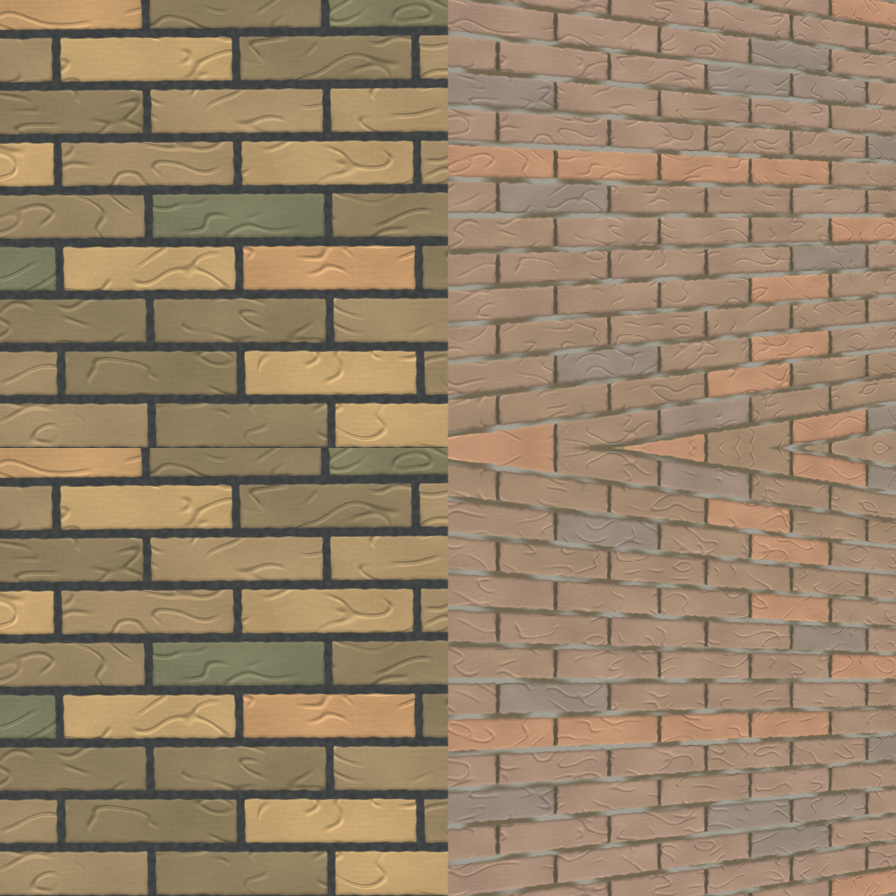
Reproduce this texture procedurally as a three.js fragment shader.

```glsl
varying vec2 vUv;

// Flat wall on the left: sizes are fractions of the canvas
const vec2 FLAT_PITCH = vec2(0.2005, 0.0582);
const vec2 FLAT_START = vec2(0.062, 0.0384);
const vec2 FLAT_JOINT = vec2(0.0046, 0.0051);
const float FLAT_TILT = 0.0045;
const float FLAT_LEAN = 0.015;

// Receding wall on the right
const vec2 FAR_PITCH = vec2(0.142, 0.0408);
const vec2 FAR_START = vec2(0.0573, 0.0365);
const vec2 FAR_JOINT = vec2(0.0022, 0.0029);
const float HORIZON = 0.241;
const float RECEDE = 0.54;

const float SOFT = 0.0013;
const float CORNER = 0.0022;
const float CHIP = 0.0016;
const float CREASE_WIDTH = 0.075;

const vec3 OLIVE = vec3(0.54, 0.48, 0.36);
const vec3 TAN = vec3(0.64, 0.55, 0.41);
const vec3 GOLD = vec3(0.77, 0.64, 0.44);
const vec3 ORANGE = vec3(0.77, 0.60, 0.42);
const vec3 GREEN = vec3(0.44, 0.46, 0.36);
const vec3 ROSE = vec3(0.67, 0.56, 0.48);
const vec3 BROWN = vec3(0.63, 0.53, 0.43);
const vec3 PEACH = vec3(0.76, 0.57, 0.44);
const vec3 GRAY = vec3(0.57, 0.53, 0.49);
const vec3 SLATE = vec3(0.25, 0.26, 0.255);
const vec3 GROUT = vec3(0.42, 0.38, 0.30);
const vec3 PALE_GROUT = vec3(0.66, 0.66, 0.62);

float hash(vec2 p) {
  return fract(sin(dot(p, vec2(127.1, 311.7))) * 43758.5);
}

vec2 gradient(vec2 p) {
  float a = 6.2832 * hash(p);
  return vec2(cos(a), sin(a));
}

float noise(vec2 p) {
  vec2 i = floor(p), f = fract(p);
  vec2 u = f * f * f * (f * (f * 6.0 - 15.0) + 10.0);
  vec2 e = vec2(1.0, 0.0);
  float low = mix(dot(gradient(i), f), dot(gradient(i + e), f - e), u.x);
  float high = mix(dot(gradient(i + e.yx), f - e.yx), dot(gradient(i + 1.0), f - 1.0), u.x);
  return mix(low, high, u.y);
}

// Broken wavy grooves pressed into the clay
float crease(vec2 p) {
  p.y += 0.12 * sin(2.3 * p.x);
  float groove = 1.0 - smoothstep(0.0, CREASE_WIDTH, abs(noise(p * vec2(0.95, 2.1))));
  return groove * smoothstep(-0.12, 0.16, noise(p * vec2(1.1, 1.5) + 7.3));
}

vec3 clay(vec3 tone, vec2 p, float depth) {
  float relief = 0.75 * crease(p - vec2(0.02, 0.075)) - crease(p);
  float grain = 0.035 * noise(p * vec2(3.0, 19.0)) + 0.03 * noise(p * 14.0);
  float stain = 0.09 * noise(p * vec2(0.8, 1.3) + 3.7);
  return tone * (1.0 + depth * relief + grain + stain);
}

// Running bond: offset every other row by half a brick
vec2 bond(vec2 grid) {
  grid.x += 0.5 * mod(floor(grid.y), 2.0);
  return grid;
}

// Lays one brick over its mortar; size is the cell in canvas units
vec3 lay(vec2 grid, vec2 size, vec2 joint, vec3 tone, vec3 mortar, float depth) {
  vec2 id = floor(grid), f = fract(grid);
  vec2 p = f * vec2(3.45, 1.0) + 19.0 * vec2(hash(id), hash(id + 5.3));
  vec2 box = abs(f - 0.5) * size - 0.5 * size + joint + CORNER;
  float d = length(max(box, 0.0)) + min(max(box.x, box.y), 0.0) - CORNER;
  d += CHIP * noise(p * 5.0);
  float rim = smoothstep(-0.0045, 0.0, d);
  vec3 face = clay(tone, p, depth) * (1.0 + rim * mix(0.10, -0.20, f.y));
  return mix(face, mortar, smoothstep(-SOFT, SOFT, d));
}

vec3 flatWall(vec2 c) {
  c.y += FLAT_TILT * 2.0 * c.x * (1.0 - 2.0 * c.y);
  c.x -= FLAT_LEAN * c.y;
  vec2 grid = bond((c - FLAT_START) / FLAT_PITCH);
  vec2 id = floor(grid);
  float kind = hash(id + 2.7);
  vec3 tone = mix(OLIVE, TAN, smoothstep(0.1, 0.5, kind));
  tone = mix(tone, GOLD, smoothstep(0.5, 0.72, kind));
  tone = mix(tone, ORANGE, smoothstep(0.75, 0.9, kind));
  tone = mix(tone, GREEN, 0.8 * step(0.89, hash(id + 8.1)));
  vec3 mortar = SLATE * (1.0 + 0.2 * noise(c * 140.0));
  return lay(grid, FLAT_PITCH, FLAT_JOINT, tone, mortar, 0.23);
}

vec3 farWall(vec2 c) {
  float x = c.x - 0.5;
  float scale = 1.0 - RECEDE * x;
  vec2 plane = vec2(x / scale, HORIZON + (c.y - HORIZON) / scale);
  vec2 grid = bond((plane - FAR_START) / FAR_PITCH);
  vec2 id = floor(grid), f = fract(grid);
  vec3 tone = mix(ROSE, BROWN, clamp(c.y * 1.6 + 0.4 * hash(id) - 0.2, 0.0, 1.0));
  tone = mix(tone, PEACH, 0.8 * step(0.90, hash(id + 4.4)));
  tone = mix(tone, GRAY, 0.7 * step(0.91, hash(id + 9.2)));
  // Pale patches lie in the beds; upright joints stay dark
  float bed = smoothstep(0.36, 0.44, abs(f.y - 0.5));
  float pale = bed * smoothstep(-0.2, 0.3, noise(plane * vec2(22.0, 60.0)));
  vec3 mortar = mix(GROUT * mix(0.85, 1.05, bed), PALE_GROUT, 0.85 * pale);
  vec2 size = FAR_PITCH * vec2(scale * scale, scale);
  return lay(grid, size, FAR_JOINT * scale, tone, mortar, 0.17);
}

void main() {
  // Left half repeats down the canvas, right half mirrors at mid height
  vec2 repeated = vec2(vUv.x, 0.5 * fract(2.0 * (1.0 - vUv.y)));
  vec2 mirrored = vec2(vUv.x, 0.5 - abs(vUv.y - 0.5));
  float side = smoothstep(0.5 - SOFT, 0.5 + SOFT, vUv.x);
  vec3 color = mix(flatWall(repeated), farWall(mirrored), side);
  gl_FragColor = vec4(color, 1.0);
}
```
